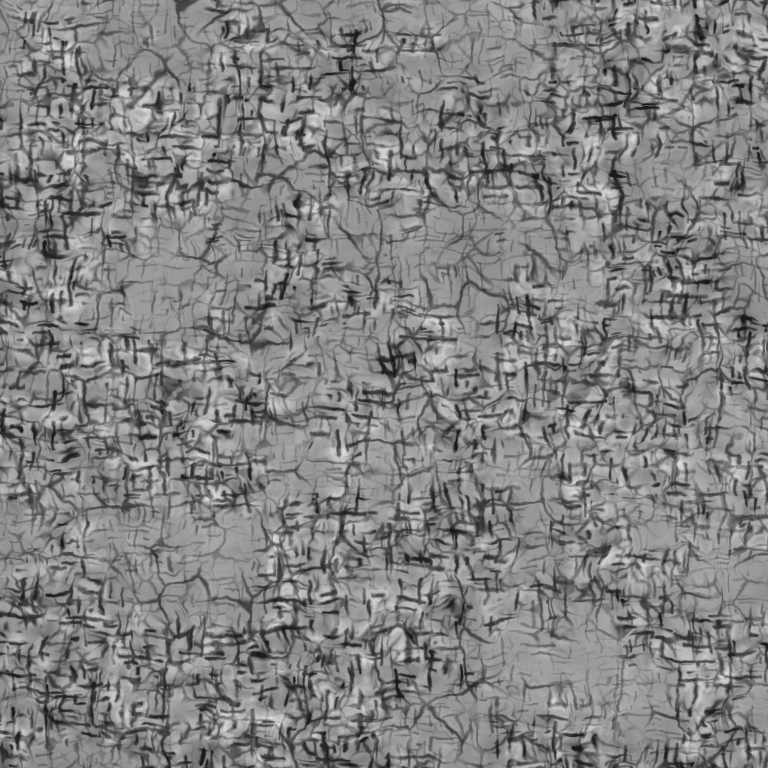
A three.js fragment shader for this texture:

```glsl
// Crackled grey plaster: flat plates split by thin, jagged, mostly upright or level cracks.
// Warped square-metric Voronoi edges and scattered short strokes form the cracks;
// broken pale rims, woven streaks and faint bands shade the plates between them.

varying vec2 vUv;

const vec3 TINT = vec3(1.0);
const float PLATE_GREY = 0.59;
const float CRACK_DEPTH = 0.43;
const float RIM_LIGHT = 0.17;
const float CRACK_WIDTH = 0.0037;   // half width, in canvas units
const float COARSE_WARP = 0.0065;
const float FINE_WARP = 0.0034;
const float WEAVE_CONTRAST = 0.07;
const float MOTTLE_CONTRAST = 0.09;
const float BAND_CONTRAST = 0.022;
const float CELL_SCALE = 18.0;      // coarsest plates across the canvas
const vec2 STROKE_SCALE = vec2(11.0, 24.0);

float hash(vec2 p) {
  return fract(sin(dot(p, vec2(127.1, 311.7))) * 43758.5453);
}

vec2 hash2(vec2 p) {
  return vec2(hash(p), hash(p + 37.3));
}

// Value noise from -1 to 1
float noise(vec2 p) {
  vec2 i = floor(p);
  vec2 f = fract(p);
  f = f * f * (3.0 - 2.0 * f);
  float low = mix(hash(i), hash(i + vec2(1.0, 0.0)), f.x);
  float high = mix(hash(i + vec2(0.0, 1.0)), hash(i + 1.0), f.x);
  return 2.0 * mix(low, high, f.y) - 1.0;
}

float fbm(vec2 p) {
  float sum = 0.0;
  float amp = 0.6;
  for (int i = 0; i < 3; i++) {
    sum += amp * noise(p);
    p = p * 2.03 + 11.7;
    amp *= 0.5;
  }
  return sum;
}

// Gap between the two nearest seeds, in a nearly square metric
float cellEdge(vec2 p) {
  vec2 cell = floor(p);
  float nearest = 9.0;
  float second = 9.0;
  for (int y = -1; y <= 1; y++) {
    for (int x = -1; x <= 1; x++) {
      vec2 c = cell + vec2(float(x), float(y));
      vec2 d = abs(c + 0.1 + 0.8 * hash2(c) - p);
      float dist = max(d.x, d.y) + 0.2 * min(d.x, d.y);
      second = min(second, max(nearest, dist));
      nearest = min(nearest, dist);
    }
  }
  return second - nearest;
}

// Distance to level strokes, one of random length and height per long cell
float strokeEdge(vec2 p, vec2 freq, float seed) {
  float nearest = 1.0;
  for (int y = -1; y <= 1; y++) {
    float row = floor(p.y * freq.y) + float(y);
    float along = p.x * freq.x + 7.0 * hash(vec2(row, seed));
    vec2 r = hash2(vec2(floor(along), row + 0.37 * seed));
    float past = max(abs(fract(along) - 0.5) - 0.06 - 0.36 * r.x, 0.0);
    vec2 d = vec2(past, p.y * freq.y - row - 0.1 - 0.8 * r.y) / freq;
    nearest = min(nearest, length(d));
  }
  return nearest;
}

// Adds one crack set: x holds the uncracked share, y the rim light
void addCrack(inout vec2 surface, float dist, float strength, float side) {
  float width = CRACK_WIDTH * (0.5 + 0.6 * strength);
  float line = 1.0 - smoothstep(0.1 * width, width, dist);
  float rim = smoothstep(0.7 * width, 1.5 * width, dist)
            * (1.0 - smoothstep(1.5 * width, 3.2 * width, dist));
  surface.x *= 1.0 - strength * line;
  surface.y = max(surface.y, rim * smoothstep(-0.3, 0.6, side) * (0.4 + 0.6 * strength));
}

void main() {
  vec2 p = vUv;
  vec2 q = p + COARSE_WARP * vec2(noise(p * 27.0), noise(p * 27.0 + 71.0));
  q += FINE_WARP * vec2(fbm(p * 75.0 + 5.0), fbm(p * 75.0 + 43.0));
  float rough = smoothstep(-0.45, 0.2, fbm(p * 13.0 + 5.0));
  float side = noise(q * 48.0 + 19.0);
  vec2 surface = vec2(1.0, 0.0);

  // Broken plate outlines, from coarse to fine; the fine ones fade on smooth plates
  float scale = CELL_SCALE;
  for (int i = 0; i < 3; i++) {
    float k = float(i);
    float strength = smoothstep(-0.6, 0.85, noise(p * scale * 1.6 + 23.0 * k));
    strength *= mix(0.9 - 0.35 * k, 1.0, rough) * (0.8 - 0.06 * k);
    float dist = cellEdge(q * scale + 13.0 * k) / (2.0 * scale);
    addCrack(surface, dist, strength, side);
    scale *= 1.6;
  }

  // Short strokes, level and upright by turns, in three sizes
  for (int i = 0; i < 6; i++) {
    float k = float(i);
    float size = 1.0 + 0.6 * floor(0.5 * k);
    float strength = smoothstep(-0.35, 0.6, noise(p * 26.0 * size + 31.0 * k + 3.0));
    strength *= mix(0.3, 1.0, rough);
    vec2 turned = mod(k, 2.0) < 0.5 ? q : q.yx;
    float dist = strokeEdge(turned, STROKE_SCALE * size, k + 1.0);
    addCrack(surface, dist, strength, side);
  }

  // Woven streaks, fine mottling and broad bands of tone
  float weave = noise(q * vec2(34.0, 120.0)) + noise(q * vec2(120.0, 34.0) + 9.0);
  float mottle = fbm(q * 44.0 + 27.0);
  float bands = noise(p * vec2(22.0, 3.0)) + noise(p * vec2(3.0, 22.0) + 4.0) + fbm(p * 5.0);
  float grey = PLATE_GREY + BAND_CONTRAST * bands;
  grey += (WEAVE_CONTRAST * weave + MOTTLE_CONTRAST * mottle) * mix(0.1, 1.0, rough);
  grey += RIM_LIGHT * surface.y * mix(0.35, 1.0, rough);
  grey -= CRACK_DEPTH * (1.0 - surface.x);

  gl_FragColor = vec4(TINT * clamp(grey, 0.1, 0.85), 1.0);
}
```
